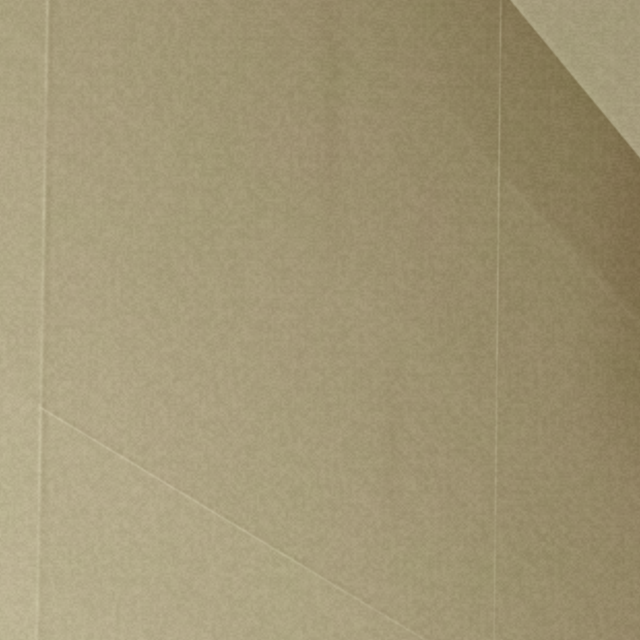
Give the GLSL for this texture, as a WebGL 2 fragment shader.

```glsl
#version 300 es
precision highp float;

uniform vec2 u_resolution;
out vec4 fragColor;

const vec3 DARK_PAPER = vec3(0.495, 0.44, 0.305);
const vec3 LIGHT_PAPER = vec3(0.717, 0.682, 0.556);
const vec3 CORNER_PAPER = vec3(0.645, 0.61, 0.485);

float hash(vec2 p) {
  return fract(sin(dot(p, vec2(127.1, 311.7))) * 43758.5453);
}

float valueNoise(vec2 p) {
  vec2 cell = floor(p);
  vec2 f = fract(p);
  f = f * f * (3.0 - 2.0 * f);
  float low = mix(hash(cell), hash(cell + vec2(1.0, 0.0)), f.x);
  float high = mix(hash(cell + vec2(0.0, 1.0)), hash(cell + 1.0), f.x);
  return mix(low, high, f.y) - 0.5;
}

float fbm(vec2 p) {
  float sum = 0.0;
  float amplitude = 0.5;
  for (int i = 0; i < 4; i++) {
    sum += amplitude * valueNoise(p);
    p = mat2(0.8, 0.6, -0.6, 0.8) * p * 2.03 + 17.3;
    amplitude *= 0.5;
  }
  return sum;
}

// Signed distance to the line a-b, positive on the left of its direction
float lineSide(vec2 p, vec2 a, vec2 b) {
  vec2 dir = normalize(b - a);
  return dot(p - a, vec2(-dir.y, dir.x));
}

float bell(float d, float width) {
  return exp(-d * d / (width * width));
}

// Bright ridge with a soft shadow on its negative side
float crease(float d, float width, float shadow) {
  return bell(d, width) - shadow * bell(d + 2.2 * width, 1.6 * width);
}

float span(float v, float start, float end, float blur) {
  return smoothstep(start - blur, start + blur, v)
       * (1.0 - smoothstep(end - blur, end + blur, v));
}

// Broad light falling from lower left to upper right
float paperLight(vec2 p) {
  float bottom = mix(1.06, 0.38, p.x * p.x * 0.4 + p.x * 0.6);
  float top = mix(0.75, 0.14, p.x);
  float light = mix(bottom, top, p.y);
  light -= 0.15 * bell(p.x - 1.0, 0.07) * span(p.y, 0.30, 0.78, 0.14);
  return light + 0.09 * fbm(p * vec2(4.0, 3.0));
}

// Wide faint bands left by old folds
float softFolds(vec2 p) {
  float upright = bell(p.x - 0.517, 0.018) * span(p.y, 0.62, 1.1, 0.14);
  float lower = bell(p.x - 0.614, 0.014) * span(p.y, 0.18, 0.42, 0.10);
  float slant = lineSide(p, vec2(0.0, 0.96), vec2(0.33, 0.715));
  float slantFade = 1.0 - smoothstep(0.10, 0.42, p.x);
  float right = lineSide(p, vec2(0.664, 0.857), vec2(1.0, 0.5));
  float rightFade = smoothstep(0.64, 0.82, p.x);
  float shade = smoothstep(-0.012, 0.012, right) * bell(max(right, 0.0), 0.12);
  float middle = lineSide(p, vec2(0.50, 0.57), vec2(0.78, 0.34));
  return -0.07 * upright - 0.06 * lower
       + 0.04 * bell(slant, 0.007) * slantFade
       + rightFade * (0.05 * bell(right + 0.004, 0.006) - 0.09 * shade)
       + 0.04 * bell(middle, 0.028) * span(p.x, 0.5, 0.78, 0.08);
}

// Thin pressed lines: two upright, one slanting
float sharpCreases(vec2 p, float pixel) {
  float leftSide = -lineSide(p, vec2(0.0573, 0.0), vec2(0.0742, 1.0));
  float rightSide = lineSide(p, vec2(0.772, 0.0), vec2(0.7825, 1.0));
  float slant = lineSide(p, vec2(0.065, 0.362), vec2(0.664, 0.0));
  float stub = lineSide(p, vec2(0.0, 0.390), vec2(0.065, 0.362));
  float width = max(0.0022, 0.9 * pixel);
  float wear = 0.85 + 0.7 * valueNoise(vec2(p.x * 4.0, p.y * 18.0));
  float outside = 1.0 - smoothstep(-0.006, 0.003, leftSide);
  float rightWear = mix(0.75, 1.1, smoothstep(0.35, 0.55, p.y));
  float slantWear = mix(1.0, 0.65, smoothstep(0.35, 0.66, p.x));
  float light = 0.05 * outside;
  light += 0.27 * wear * crease(-leftSide, 1.35 * width, 0.42);
  light += 0.30 * wear * rightWear * crease(rightSide, 0.85 * width, 0.15);
  light += 0.23 * slantWear * crease(-slant, width, 0.30) * (1.0 - outside);
  light += 0.05 * bell(stub, width) * outside;
  return light + 0.04 * smoothstep(0.004, -0.004, slant) * bell(min(slant, 0.0), 0.10);
}

void main() {
  vec2 p = gl_FragCoord.xy / u_resolution;
  float pixel = 1.0 / min(u_resolution.x, u_resolution.y);

  float light = paperLight(p) + softFolds(p) + sharpCreases(p, pixel);

  // Shadow beneath the turned corner
  float corner = lineSide(p, vec2(0.797, 1.0), vec2(1.0, 0.753));
  light -= 0.17 * exp(-max(-corner, 0.0) / 0.07);
  vec3 color = mix(DARK_PAPER, LIGHT_PAPER, light);

  // Flat pale corner with a thin lit rim
  vec3 cornerColor = CORNER_PAPER + 0.022 * bell(corner - 0.004, 0.005);
  cornerColor -= 0.10 * corner;
  float cornerEdge = max(0.0022, pixel);
  color = mix(color, cornerColor, smoothstep(-cornerEdge, cornerEdge, corner));

  // Fine grain and blotchy warm-to-green tint
  float grain = valueNoise(p * 310.0) + 0.75 * valueNoise(p.yx * 147.0 + 9.0);
  float tint = fbm(p * 9.0 + 31.0) + 0.4 * valueNoise(p * 70.0);
  color += 0.042 * grain + tint * vec3(0.016, -0.006, 0.018);
  fragColor = vec4(clamp(color, 0.0, 1.0), 1.0);
}
```
